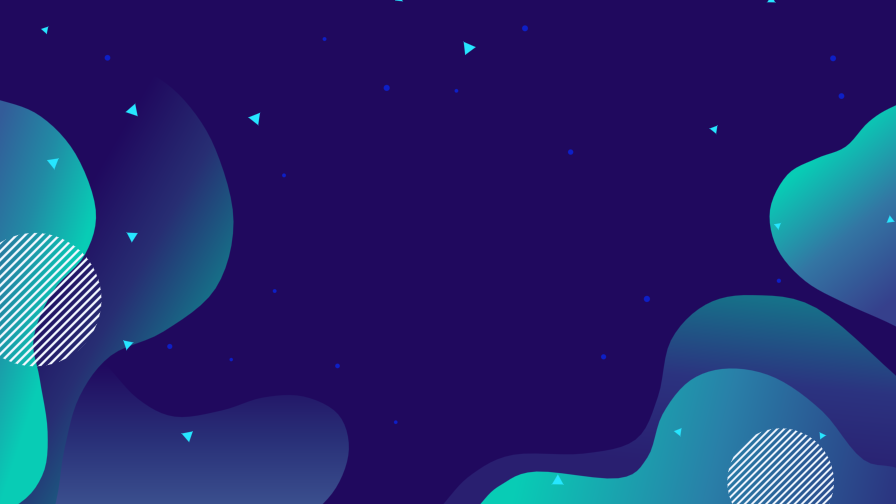
A Shadertoy shader for this background:

```glsl
const int N = 14;      // control points per blob
const int STEPS = 6;   // line pieces per curve span
const vec3 NIGHT  = vec3(0.125, 0.035, 0.37);
const vec3 INDIGO = vec3(0.17, 0.20, 0.50);
const vec3 BLUE   = vec3(0.20, 0.36, 0.60);
const vec3 TEAL   = vec3(0.08, 0.46, 0.54);
const vec3 MINT   = vec3(0.03, 0.80, 0.71);
const vec3 CYAN   = vec3(0.15, 0.90, 1.0);
const vec3 COBALT = vec3(0.05, 0.12, 0.78);

float hash(vec2 p) {
    vec3 q = fract(p.xyx * 0.1031);
    q += dot(q, q.yzx + 33.33);
    return fract((q.x + q.y) * q.z);
}

float coverage(float d, float px) {
    return smoothstep(0.75 * px, -0.75 * px, d);
}

vec2 spline(vec2 a, vec2 b, vec2 c, vec2 d, float t) {
    return b + 0.5 * t * (c - a + t * (2.0 * a - 5.0 * b + 4.0 * c - d
             + t * (3.0 * (b - c) + d - a)));
}

// Signed distance to a closed smooth curve
float blob(vec2 p, vec2 c[N]) {
    float nearest = 1e4, side = 1.0;
    vec2 a = c[0];
    for (int i = 0; i < N; i++) {
        for (int k = 1; k <= STEPS; k++) {
            vec2 b = spline(c[(i + N - 1) % N], c[i], c[(i + 1) % N], c[(i + 2) % N],
                            float(k) / float(STEPS));
            vec2 e = b - a, w = p - a;
            vec2 r = w - e * clamp(dot(w, e) / dot(e, e), 0.0, 1.0);
            nearest = min(nearest, dot(r, r));
            bool rising = a.y <= p.y, above = b.y > p.y;
            if (rising == above && (e.x * w.y < e.y * w.x) == rising) side = -side;
            a = b;
        }
    }
    return side * sqrt(nearest);
}

// Three-colour linear gradient between two places
vec3 gradient(vec2 p, vec2 start, vec2 end, vec3 c0, vec3 c1, vec3 c2) {
    vec2 axis = end - start;
    float t = 2.0 * clamp(dot(p - start, axis) / dot(axis, axis), 0.0, 1.0);
    return mix(mix(c0, c1, min(t, 1.0)), c2, max(t - 1.0, 0.0));
}

// Disc filled with diagonal stripes
float hatch(vec2 p, vec2 centre, float radius, float period, float px) {
    float across = (p.x - p.y) * 0.7071 / period;
    float stripe = (abs(fract(across) - 0.5) - 0.19) * period;
    return coverage(max(stripe, length(p - centre) - radius), px);
}

float triangle(vec2 p, float size, float angle) {
    float s = sin(angle), c = cos(angle);
    p = mat2(c, -s, s, c) * p;
    return max(abs(p.x) * 0.866 + p.y * 0.5, -p.y) - size * 0.5;
}

// One jittered particle per grid cell, with the middle kept clear
float scatter(vec2 p, float cell, float chance, vec2 sizes, bool pointed, float seed, float px) {
    vec2 id = floor(p / cell), key = id + seed;
    vec2 jitter = 0.2 + 0.6 * vec2(hash(key + 3.7), hash(key + 17.3));
    vec2 pos = (id + jitter) * cell;
    vec2 gap = abs(pos - vec2(8.0, 4.5)) - vec2(2.9, 1.7);
    if (hash(key) > chance || max(gap.x, gap.y) < 0.0) return 0.0;
    float size = mix(sizes.x, sizes.y, hash(key + 41.9));
    float d = pointed ? triangle(p - pos, size, 6.283 * hash(key + 59.1)) : length(p - pos) - size;
    return coverage(d, px);
}

void mainImage(out vec4 fragColor, in vec2 fragCoord) {
    float px = 9.0 / iResolution.y;   // canvas is 16 by 9 units
    vec2 p = fragCoord * px;
    vec3 col = mix(NIGHT, COBALT, scatter(p, 1.1, 0.2, vec2(0.03, 0.055), false, 11.0, px));

    // Lower left hill
    float d = blob(p, vec2[N](vec2(1, 3.2), vec2(1.83, 2.54), vec2(2.46, 1.88), vec2(3.12, 1.56),
        vec2(3.96, 1.67), vec2(4.69, 1.9), vec2(5.42, 1.92), vec2(6.04, 1.6), vec2(6.23, 0.98),
        vec2(6, 0.29), vec2(5.46, -0.27), vec2(4.6, -0.9), vec2(0, -1.5), vec2(-0.5, 1)));
    col = mix(col, gradient(p, vec2(3.5, 2.5), vec2(3.5, -0.2), NIGHT, INDIGO * 0.94, vec3(0.24, 0.33, 0.57)), coverage(d, px));

    // Left back blob
    d = blob(p, vec2[N](vec2(1.98, 7.81), vec2(2.65, 7.7), vec2(3.3, 7.2), vec2(3.85, 6.33),
        vec2(4.17, 5.04), vec2(3.85, 3.85), vec2(2.92, 3.08), vec2(1.98, 2.65), vec2(1.42, 1.92),
        vec2(1.15, 0.98), vec2(0.94, -0.17), vec2(0.3, -1.5), vec2(-1.5, -1), vec2(-1, 7)));
    col = mix(col, gradient(p, vec2(1.5, 5.5), vec2(4.1, 4), NIGHT, INDIGO * 0.9, TEAL), coverage(d, px));

    // Left front blob
    d = blob(p, vec2[N](vec2(-1, 7.4), vec2(0, 7.21), vec2(0.73, 6.92), vec2(1.35, 6.25),
        vec2(1.71, 5.25), vec2(1.52, 4.46), vec2(0.94, 3.79), vec2(0.6, 2.96), vec2(0.71, 2.23),
        vec2(0.85, 1.29), vec2(0.75, 0.5), vec2(0.2, -0.08), vec2(-1.2, -0.6), vec2(-2, 3)));
    col = mix(col, gradient(p, vec2(0, 6.9), vec2(2.02, 6.25), BLUE, mix(BLUE, MINT, 0.42), MINT), coverage(d, px));

    // Right upper blob
    d = blob(p, vec2[N](vec2(17, 7.5), vec2(16, 7.12), vec2(15.52, 6.83), vec2(15.1, 6.38),
        vec2(14.58, 6.17), vec2(14.06, 5.88), vec2(13.75, 5.25), vec2(13.88, 4.56), vec2(14.38, 3.98),
        vec2(15.1, 3.58), vec2(16, 3.17), vec2(17, 2.6), vec2(18, 4), vec2(18, 6)));
    col = mix(col, gradient(p, vec2(14.1, 5.8), vec2(15.9, 3.6), MINT, BLUE + vec3(0, 0.1, 0.04), vec3(0.21, 0.25, 0.55)), coverage(d, px));

    // Right back hill
    d = blob(p, vec2[N](vec2(7, -1.2), vec2(7.92, 0), vec2(8.44, 0.54), vec2(9.17, 0.88),
        vec2(10.42, 0.9), vec2(11.35, 1.15), vec2(11.75, 1.92), vec2(11.98, 2.92), vec2(12.6, 3.56),
        vec2(13.44, 3.73), vec2(14.58, 3.5), vec2(16, 2.29), vec2(17.2, 1.2), vec2(17, -3)));
    col = mix(col, gradient(p, vec2(13.4, 3.8), vec2(13.1, 0.6), TEAL, INDIGO, vec3(0.16, 0.12, 0.44)), coverage(d, px));

    // Right front hill
    d = blob(p, vec2[N](vec2(8, -0.8), vec2(8.58, 0), vec2(8.96, 0.35), vec2(9.58, 0.58),
        vec2(11.04, 0.46), vec2(11.56, 0.83), vec2(11.83, 1.6), vec2(12.33, 2.21), vec2(13.02, 2.42),
        vec2(13.85, 2.25), vec2(14.69, 1.65), vec2(15.42, 0.79), vec2(16.3, 0.5), vec2(18, -1)));
    col = mix(col, gradient(p, vec2(9.3, 0.7), vec2(15.8, -0.9), MINT, vec3(0.16, 0.5, 0.66), INDIGO), coverage(d, px));

    // Striped discs and bright triangles
    float stripes = max(hatch(p, vec2(0.62, 3.65), 1.19, 0.108, px), hatch(p, vec2(13.94, 0.4), 0.95, 0.09, px));
    col = mix(col, vec3(0.95, 0.97, 1), stripes);
    col = mix(col, CYAN, scatter(p, 1.9, 0.45, vec2(0.07, 0.14), true, 5.0, px));
    fragColor = vec4(col, 1);
}
```
